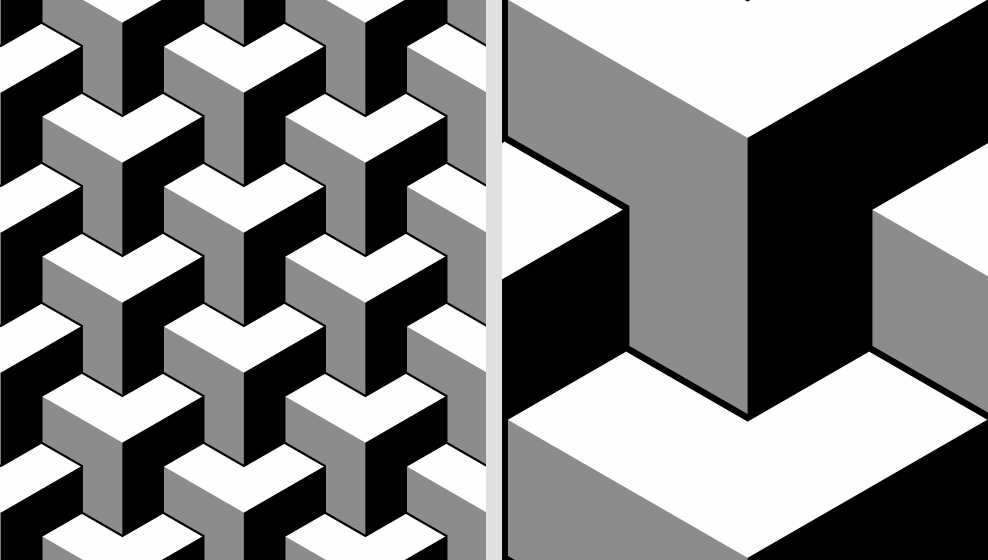
Left, the full canvas; right, a detail of the centre.
Write a WebGL 2 fragment shader that draws this pattern.

```glsl
#version 300 es
precision highp float;
// Interlocking three-armed isometric blocks in white, grey and black, outlined in black.

#define REPEATS vec2(2.0, 4.0)       // whole repeats across and down
#define OFFSET vec2(0.0036, 0.3385)  // block centre within a repeat
#define LINE_HALF 0.0235             // half outline width, in block edges
#define TOP_COLOR vec3(0.995)
#define LEFT_COLOR vec3(0.55)
#define RIGHT_COLOR vec3(0.0)
#define LINE_COLOR vec3(0.0)

uniform vec2 u_resolution;
out vec4 fragColor;

const float COS30 = 0.866025;
const float TAN30 = 0.577350;
const vec2 CELL = vec2(6.0 * COS30, 3.0);  // one repeat, in block edges

// Signed height above the two upper arms of the central Y.
float aboveArms(vec2 p) {
    return (p.y - TAN30 * abs(p.x)) * COS30;
}

// Distance to the block outline, positive inside.
float blockDistance(vec2 p) {
    // Fold all three faces onto one half of the top chevron.
    p.x = abs(p.x);
    if (aboveArms(p) < 0.0) {
        p = vec2(-0.5 * p.x - COS30 * p.y, COS30 * p.x - 0.5 * p.y);
        p.x = abs(p.x);
    }
    float notch = (1.0 + TAN30 * p.x - p.y) * COS30;
    float shoulder = (2.0 - TAN30 * p.x - p.y) * COS30;
    float side = 2.0 * COS30 - p.x;
    return min(min(notch, shoulder), side);
}

// Antialiased step at zero.
float coverage(float d, float pixel) {
    return clamp(d / pixel + 0.5, 0.0, 1.0);
}

void main() {
    vec2 uv = gl_FragCoord.xy / u_resolution;
    float pixel = CELL.y * REPEATS.y / u_resolution.y;

    // Find the block that holds this point, among two staggered lattices.
    float inside = -1e3;
    vec2 local = vec2(0.0);
    for (int lattice = 0; lattice < 2; lattice++) {
        vec2 cell = uv * REPEATS - OFFSET - 0.5 * float(lattice);
        vec2 p = (fract(cell + 0.5) - 0.5) * CELL;
        for (int row = 0; row < 2; row++) {
            vec2 q = p - vec2(0.0, CELL.y * float(row));
            float d = blockDistance(q);
            if (d > inside) {
                inside = d;
                local = q;
            }
        }
    }

    // Shade the three faces, then the outline.
    vec3 color = mix(LEFT_COLOR, RIGHT_COLOR, coverage(local.x, pixel));
    color = mix(color, TOP_COLOR, coverage(aboveArms(local), pixel));
    color = mix(LINE_COLOR, color, coverage(inside - LINE_HALF, pixel));
    fragColor = vec4(color, 1.0);
}
```
